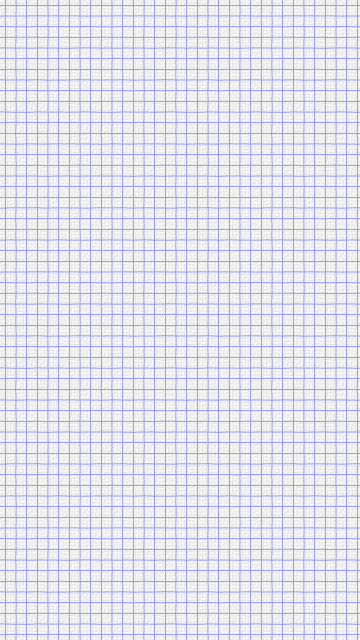
Write a WebGL 2 fragment shader that draws this pattern.

```glsl
#version 300 es
precision highp float;
// Blue graph paper on embossed stock: 60 square cells down the canvas height.
// Box-filtered grid lines lie over a woven relief, made of wavy ridges whose
// direction is chosen by gradient noise and which repeats every 8 cells.

uniform vec2 u_resolution;
out vec4 fragColor;

const float TILE = 8.0; // cells per repeat of the paper grain

vec2 gradient(vec2 lattice) {
  float h = fract(sin(dot(lattice, vec2(127.1, 311.7))) * 43758.5);
  return vec2(cos(6.2832 * h), sin(6.2832 * h));
}

// Gradient noise in cell units, periodic over one tile
float noise(vec2 cell, float freq, float seed) {
  vec2 p = cell * freq;
  vec2 i = floor(p), f = p - i;
  vec2 u = f * f * f * (f * (f * 6.0 - 15.0) + 10.0);
  float period = TILE * freq;
  vec2 lo = mod(i, period) + seed;
  vec2 hi = mod(i + 1.0, period) + seed;
  float a = dot(gradient(lo), f);
  float b = dot(gradient(vec2(hi.x, lo.y)), f - vec2(1.0, 0.0));
  float c = dot(gradient(vec2(lo.x, hi.y)), f - vec2(0.0, 1.0));
  float d = dot(gradient(hi), f - 1.0);
  return mix(mix(a, b, u.x), mix(c, d, u.x), u.y);
}

// Height of the grain: short horizontal and vertical ridges
float grainHeight(vec2 cell) {
  float bend = 2.4 * noise(cell, 2.0, 17.0);
  vec2 ridges = sin(6.2832 * 3.5 * cell + vec2(bend, -bend));
  float direction = smoothstep(-0.12, 0.12, noise(cell, 2.5, 53.0));
  return mix(ridges.x, ridges.y, direction) + 0.7 * noise(cell, 4.0, 91.0);
}

// Share of a pixel covered by a line at the given distance
vec2 lineCoverage(vec2 dist, float width, float pixel) {
  return clamp(0.5 * (width + pixel) - dist, 0.0, min(width, pixel)) / pixel;
}

void main() {
  float pixel = 60.0 / u_resolution.y;
  vec3 sum = vec3(0.0);

  // Four samples per pixel keep the fine grain smooth
  for (int s = 0; s < 4; s++) {
    vec2 offset = vec2(s % 2, s / 2) * 0.5 - 0.25;
    vec2 cell = (gl_FragCoord.xy + offset) * pixel;

    // Relief lit from the upper left
    vec2 toLight = vec2(-0.05, 0.05);
    float relief = grainHeight(cell - toLight) - grainHeight(cell + toLight);
    vec3 paper = vec3(0.942, 0.942, 0.938) + 0.03 * clamp(relief, -2.2, 1.4);

    // Lines through the cell centres, nudged slightly by the grain
    vec2 wobble = 0.025 * vec2(noise(cell, 1.0, 7.0), noise(cell, 1.0, 31.0));
    vec2 dist = abs(fract(cell + wobble) - 0.5);
    vec2 cover = lineCoverage(dist, 0.064, 0.5 * pixel);
    float ink = max(cover.x, cover.y);
    sum += mix(paper, vec3(0.46, 0.46, 0.97), ink);
  }

  fragColor = vec4(sum / 4.0, 1.0);
}
```
